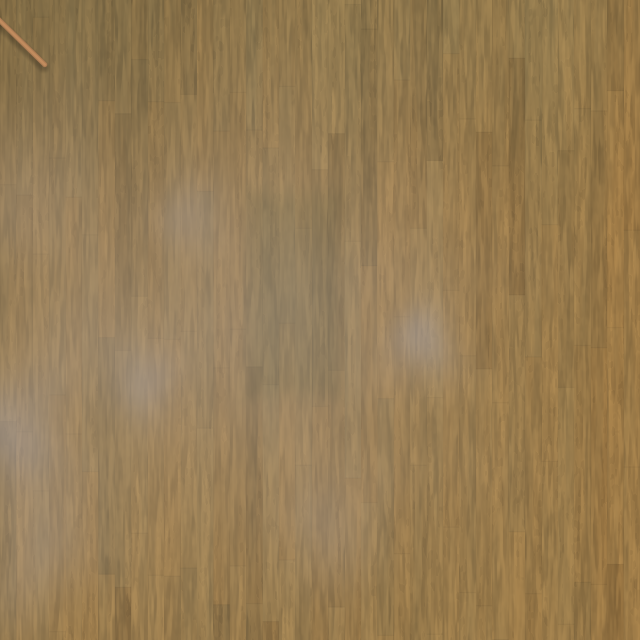
This texture is drawn by a Shadertoy shader. Its source:

```glsl
// Oak strip flooring seen from above, with soft window glare and a stick in the corner.

const vec3 OAK        = vec3(0.592, 0.472, 0.282);
const vec3 RED_SHIFT  = vec3(0.016, -0.003, -0.014);
const vec3 WARM_GLARE = vec3(0.700, 0.640, 0.590);
const vec3 COOL_GLARE = vec3(0.655, 0.635, 0.655);
const vec3 STICK      = vec3(0.760, 0.550, 0.370);

const float STRIPS       = 39.0;    // strips across the canvas
const float STRIP_LENGTH = 0.37;
const float SOFTNESS     = 0.0010;  // half width of smoothed edges
const float SEAM_DEPTH   = 0.045;
const float FINE_GRAIN   = 0.20;
const float BROAD_GRAIN  = 0.075;
const float FLECK_DEPTH  = 0.07;

// Glare spots: centre x, centre y, radius, strength
const int SPOT_COUNT = 10;
const vec4 SPOTS[SPOT_COUNT] = vec4[](
    vec4(0.46, 0.50, 0.26, 0.32), vec4(0.02, 0.33, 0.10, 0.46),
    vec4(0.03, 0.69, 0.13, 0.27), vec4(0.67, 0.45, 0.055, 0.42),
    vec4(0.29, 0.67, 0.06, 0.25), vec4(0.24, 0.42, 0.05, 0.26),
    vec4(0.50, 0.19, 0.08, 0.24), vec4(0.06, 0.14, 0.10, 0.34),
    vec4(0.15, 0.46, 0.14, 0.20), vec4(0.32, 0.43, 0.38, 0.14));

float hash(vec2 p) {
    return fract(sin(dot(p, vec2(127.1, 311.7))) * 43758.55);
}

// Smooth cellular noise: cell values blended by distance, centred on zero
float cellular(vec2 p) {
    vec2 cell = floor(p);
    float total = 0.0, weights = 0.0;
    for (int j = -1; j <= 1; j++)
    for (int i = -1; i <= 1; i++) {
        vec2 id = cell + vec2(i, j);
        vec2 d = id + vec2(hash(id + 3.7), hash(id + 19.3)) - p;
        float w = exp(-5.0 * dot(d, d));
        total += w * hash(id + 41.9);
        weights += w;
    }
    return total / weights - 0.5;
}

// Brightness (x) and redness (y) of one board
vec2 boardTone(vec2 id) {
    float dark = smoothstep(0.80, 0.90, hash(id + 7.1));
    return vec2((hash(id) - 0.5) * 0.06 - 0.075 * dark, hash(id + 23.0) - 0.5);
}

// Tone along one strip, smoothed across its end joints; z is the joint line
vec3 stripTone(float strip, float y) {
    float v = y / STRIP_LENGTH + 7.0 * hash(vec2(strip, 5.0));
    float joint = round(v);
    float d = (v - joint) * STRIP_LENGTH;
    vec2 tone = mix(boardTone(vec2(strip, joint - 1.0)),
                    boardTone(vec2(strip, joint)),
                    smoothstep(-SOFTNESS, SOFTNESS, d));
    return vec3(tone, 1.0 - smoothstep(0.0, 2.0 * SOFTNESS, abs(d)));
}

vec3 wood(vec2 p) {
    float x = p.x * STRIPS;
    float seam = round(x);
    float d = (x - seam) / STRIPS;
    vec3 tone = mix(stripTone(seam - 1.0, p.y), stripTone(seam, p.y),
                    smoothstep(-SOFTNESS, SOFTNESS, d));
    float line = 1.0 - smoothstep(0.0, 2.0 * SOFTNESS, abs(d));
    line *= 0.3 + 0.7 * hash(vec2(seam, 61.0));

    // Thin fibres, faint wider bands and short dark pores, cut at each strip
    vec2 g = p + vec2(0.0, 3.0 * hash(vec2(floor(x), 77.0)));
    float fine = cellular(g * vec2(270.0, 24.0));
    float broad = cellular(g * vec2(120.0, 7.0) + 50.0);
    float pores = cellular(g * vec2(260.0, 85.0) + 90.0);
    float flecks = smoothstep(0.08, 0.32, pores) * smoothstep(-0.05, 0.2, broad);

    float light = 1.0 + tone.x + FINE_GRAIN * fine + BROAD_GRAIN * broad
                + 0.05 * pores - FLECK_DEPTH * flecks - SEAM_DEPTH * (line + tone.z);
    return OAK * light + RED_SHIFT * (tone.y + 0.6 * broad);
}

float glareAmount(vec2 p) {
    // Layered sines bend the outlines of the spots
    vec2 q = p + 0.018 * sin(p.yx * vec2(17.0, 23.0) + vec2(1.0, 2.0))
               + 0.008 * sin(p.yx * vec2(41.0, 37.0));
    float clear = 1.0;
    for (int i = 0; i < SPOT_COUNT; i++) {
        vec2 d = (q - SPOTS[i].xy) / (SPOTS[i].z * vec2(1.0, 1.15));
        clear *= 1.0 - SPOTS[i].w * exp(-dot(d, d));
    }
    return 1.0 - clear;
}

void mainImage(out vec4 fragColor, in vec2 fragCoord) {
    vec2 p = fragCoord / iResolution.xy;
    vec3 color = wood(p);

    // Uneven room light: dim upper left corner, warmer right edge
    vec2 corner = p - vec2(0.0, 1.0);
    color *= 1.0 - 0.13 * exp(-7.0 * dot(corner, corner));
    color += RED_SHIFT * (smoothstep(0.85, 1.0, p.x) - smoothstep(0.6, 1.0, p.y));

    float glare = glareAmount(p);
    color = mix(color, mix(WARM_GLARE, COOL_GLARE, smoothstep(0.25, 0.60, glare)), glare);

    // Faint blurred reflection in the middle
    vec2 box = abs(p - vec2(0.46, 0.54)) - vec2(0.065, 0.15);
    float shade = 1.0 - smoothstep(-0.02, 0.035, max(box.x, box.y));
    color *= 1.0 - shade * vec3(0.075, 0.055, 0.060);

    // Stick and its shadow
    vec2 along = vec2(-0.095, 0.093);
    vec2 r = p - vec2(0.070, 0.899);
    r -= along * clamp(dot(r, along) / dot(along, along), 0.0, 1.0);
    color *= 1.0 - 0.22 * (1.0 - smoothstep(0.002, 0.012, length(r + vec2(0.002, 0.004))));
    float dist = length(r);
    float body = 1.0 - smoothstep(0.0030, 0.0050, dist);
    color = mix(color, STICK * (1.0 - 60.0 * max(dist - 0.001, 0.0)), body);

    fragColor = vec4(color, 1.0);
}
```
